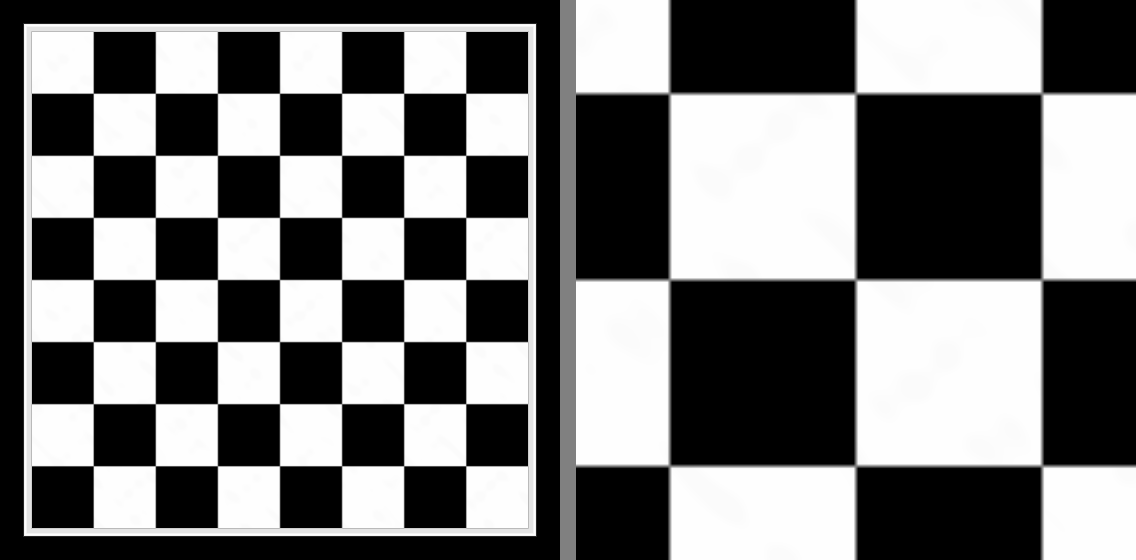
Left: the whole. Right: its middle third, enlarged.
A WebGL 1 fragment shader for this pattern:

```glsl
precision highp float;
// Eight by eight black and white checkerboard in a pale double frame on black.

uniform vec2 u_resolution;

const float PI = 3.14159265;
const float CELLS = 8.0;
const float BOARD_HALF = 0.4434;
const float BAND_HALF = 0.4525;
const float FRAME_HALF = 0.4573;
const float EDGE_SOFTNESS = 0.0014;

const vec3 BLACK = vec3(0.0);
const vec3 WHITE = vec3(0.995);
const vec3 BAND_GREY = vec3(0.895);

// Coverage of a centred square, with a smoothed border.
float squareMask(vec2 p, float halfSize, float soft) {
    float d = max(abs(p.x), abs(p.y)) - halfSize;
    return 1.0 - smoothstep(-soft, soft, d);
}

// Alternates between -1 and 1 per cell, passing through 0 on the grid lines.
vec2 cellSign(vec2 p, float cellSize, float soft) {
    vec2 lineDistance = sin(PI * p / cellSize) * cellSize / PI;
    return clamp(lineDistance / soft, -1.0, 1.0);
}

// 1 on white cells, 0 on black cells, grey along the shared edges.
float checker(vec2 p, float cellSize, float soft) {
    vec2 s = cellSign(p, cellSize, soft);
    return 0.5 - 0.5 * s.x * s.y;
}

// Faint uneven patches from layered sines, in the range 0 to 1.
float smudge(vec2 p) {
    float n = sin(p.x * 71.0 + 2.0 * sin(p.y * 43.0));
    n += sin(p.y * 97.0 + 2.0 * sin(p.x * 59.0));
    n += 0.5 * sin((p.x + p.y) * 171.0);
    return smoothstep(0.8, 2.2, n);
}

void main() {
    float side = min(u_resolution.x, u_resolution.y);
    vec2 p = (gl_FragCoord.xy - 0.5 * u_resolution) / side;
    float soft = max(EDGE_SOFTNESS, 0.7 / side);
    float cellSize = 2.0 * BOARD_HALF / CELLS;

    // Frame: white rim around a light grey band.
    vec3 color = mix(BLACK, WHITE, squareMask(p, FRAME_HALF, soft));
    color = mix(color, BAND_GREY, squareMask(p, BAND_HALF, soft));

    // Board with barely visible wear on the white cells.
    vec3 paper = WHITE - 0.012 * smudge(p);
    vec3 board = mix(BLACK, paper, checker(p, cellSize, soft));
    color = mix(color, board, squareMask(p, BOARD_HALF, soft));

    gl_FragColor = vec4(color, 1.0);
}
```
